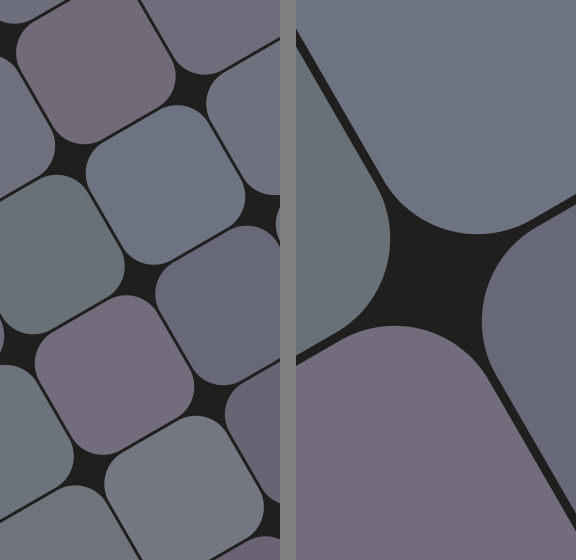
Left: the whole. Right: its middle third, enlarged.
A Shadertoy shader for this pattern:

```glsl
// Rounded square tiles on a dark ground, in a square grid turned by 30 degrees.
// Each cell holds one rounded-box distance field; a sine hash of the cell
// index shifts the muted slate colour in brightness, hue and blueness.

float hash(vec2 p) {
    return fract(sin(dot(p, vec2(127.1, 311.7))) * 43758.5453);
}

// Signed random value in -1..1, concentrated around zero
float spread(vec2 p) {
    float h = 2.0 * hash(p) - 1.0;
    return h * abs(h);
}

float roundedBox(vec2 p, float halfSide, float radius) {
    vec2 d = abs(p) - halfSide + radius;
    return length(max(d, 0.0)) + min(max(d.x, d.y), 0.0) - radius;
}

vec3 tileColor(vec2 cell) {
    vec3 slate = vec3(0.428, 0.444, 0.485);
    slate += 0.055 * spread(cell + 3.7);                           // brightness
    slate += vec3(-0.018, 0.035, 0.005) * spread(cell + 17.3);     // violet to teal
    slate += vec3(0.0, 0.0, 0.025) * spread(cell + 41.9);          // grey to blue
    return slate;
}

void mainImage(out vec4 fragColor, in vec2 fragCoord) {
    // Turned grid with a cell corner at the canvas centre
    float pitch = 0.497 * iResolution.x;
    vec2 p = (fragCoord - 0.5 * iResolution.xy) / pitch;
    float angle = radians(30.0);
    vec2 grid = vec2(dot(p, vec2(cos(angle), sin(angle))),
                     dot(p, vec2(-sin(angle), cos(angle))));
    vec2 cell = floor(grid);

    // Tile with an antialiased edge one pixel wide
    float dist = roundedBox(fract(grid) - 0.5, 0.4893, 0.26);
    float coverage = clamp(0.5 - dist * pitch, 0.0, 1.0);

    vec3 color = mix(vec3(0.122), tileColor(cell), coverage);
    fragColor = vec4(color, 1.0);
}
```
